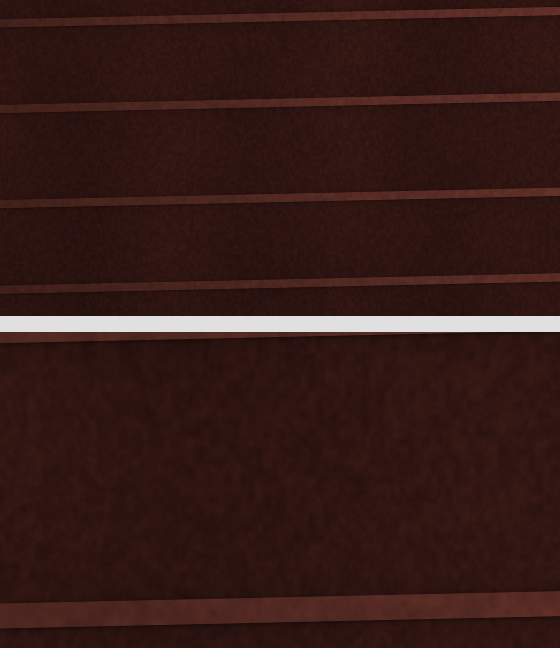
Top, the full canvas; bottom, a detail of the centre.
Give the GLSL for this pattern, as a WebGL 1 fragment shader.

```glsl
precision highp float;

uniform vec2 u_resolution;

#define PAIR_PERIOD 0.572
#define FIRST_STRIPE 0.083
#define SECOND_STRIPE 0.354
#define SLOPE 0.0221
#define HALF_WIDTH 0.0132
#define GRAIN_SCALE 125.0
#define GRAIN_AMOUNT 0.42
#define FOLD_PERIOD 0.58
#define FOLD_DEPTH 0.05
#define CLOTH_COLOR vec3(0.183, 0.082, 0.068)
#define STRIPE_COLOR vec3(0.325, 0.160, 0.135)

float hash(vec2 p) {
  vec3 q = fract(vec3(p.xyx) * 0.1031);
  q += dot(q, q.yzx + 33.33);
  return fract((q.x + q.y) * q.z);
}

float valueNoise(vec2 p) {
  vec2 cell = floor(p);
  vec2 f = fract(p);
  f = f * f * (3.0 - 2.0 * f);
  float low = mix(hash(cell), hash(cell + vec2(1.0, 0.0)), f.x);
  float high = mix(hash(cell + vec2(0.0, 1.0)), hash(cell + vec2(1.0)), f.x);
  return mix(low, high, f.y);
}

// Fine felt speckle, centred on zero
float feltGrain(vec2 p) {
  float sum = 0.0;
  float weight = 0.55;
  p *= GRAIN_SCALE * vec2(1.0, 0.8);
  for (int i = 0; i < 3; i++) {
    sum += weight * (valueNoise(p) - 0.5);
    p = mat2(0.8, 0.6, -0.6, 0.8) * p * 1.9 + 17.3;
    weight *= 0.6;
  }
  return sum;
}

// Signed height above the nearest stripe centre of one repeating set
float stripeOffset(float height, float centre) {
  return mod(height - centre + 0.5 * PAIR_PERIOD, PAIR_PERIOD) - 0.5 * PAIR_PERIOD;
}

void main() {
  vec2 p = gl_FragCoord.xy / u_resolution.y;
  float across = gl_FragCoord.x / u_resolution.x;
  float pixel = 1.0 / u_resolution.y;

  // Two interleaved sets give alternating gaps
  float height = p.y - SLOPE * p.x;
  float first = stripeOffset(height, FIRST_STRIPE);
  float second = stripeOffset(height, SECOND_STRIPE);
  float offset = abs(first) < abs(second) ? first : second;
  float edge = abs(offset) - HALF_WIDTH;
  float stripe = 1.0 - smoothstep(-0.6 * pixel, 0.6 * pixel, edge);

  // Felt grain and broad mottling
  float grain = feltGrain(p);
  float mottle = valueNoise(p * 7.0 + 4.0) - 0.5;
  vec3 cloth = CLOTH_COLOR * (1.0 + GRAIN_AMOUNT * grain + 0.08 * mottle);
  float fold = cos(6.2832 * (p.x - 0.23) / FOLD_PERIOD);
  cloth *= 1.0 - FOLD_DEPTH * fold;

  // Contact shadow, deeper below each stripe
  float gap = max(edge, 0.0);
  float side = offset < 0.0 ? 1.0 : 0.55;
  cloth *= 1.0 - side * (0.38 * exp(-gap / 0.0025) + 0.10 * exp(-gap / 0.02));

  // Stripe with softer wear and a brighter right end
  float wear = valueNoise(p * 65.0 + 9.0) - 0.5;
  vec3 band = STRIPE_COLOR * (1.0 + 0.20 * grain + 0.13 * wear);
  band *= mix(0.84, 1.14, across);

  // Light falls from the upper right
  float light = 0.95 + 0.06 * across + 0.08 * (p.y - 0.5);
  vec2 corner = vec2(across, p.y) - 0.5;
  light *= 1.02 - 0.12 * dot(corner, corner);

  gl_FragColor = vec4(mix(cloth, band, stripe) * light, 1.0);
}
```
